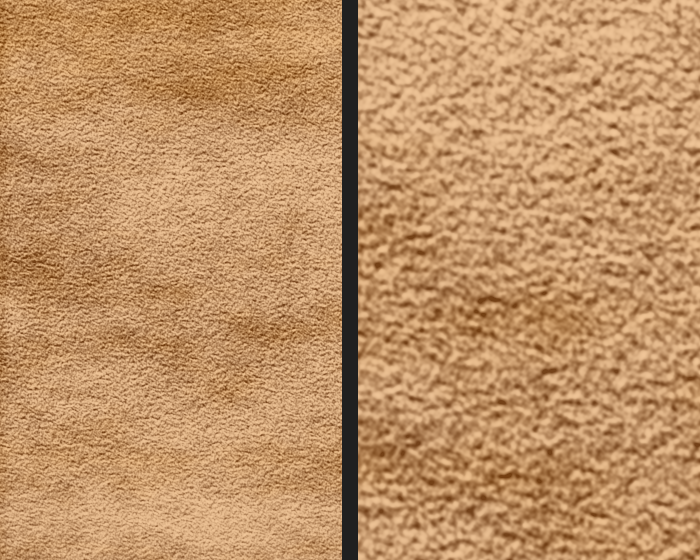
Left, the full canvas; right, a detail of the centre.
Give the GLSL for this texture, as a Shadertoy shader.

```glsl
// Draws a tan plush carpet: fine grainy tufts under broad, uneven brushed shading.

const vec3 CREASE_BROWN = vec3(0.55, 0.36, 0.20);
const vec3 TUFT_CREAM = vec3(0.88, 0.71, 0.535);
const vec3 OCHRE_SHIFT = vec3(0.005, -0.022, -0.075);

// Random unit gradient for a lattice point
vec2 latticeGradient(vec2 cell) {
    uvec2 k = uvec2(ivec2(cell) + 4096);
    uint h = k.x * 1597334677u ^ k.y * 3812015801u;
    h = (h ^ (h >> 15)) * 2246822519u;
    h ^= h >> 13;
    float angle = float(h & 65535u) / 65536.0 * 6.28318;
    return vec2(cos(angle), sin(angle));
}

float gradientNoise(vec2 p) {
    vec2 i = floor(p), f = p - i;
    vec2 u = f * f * f * (f * (f * 6.0 - 15.0) + 10.0);
    vec2 e = vec2(1.0, 0.0);
    float a = dot(latticeGradient(i), f);
    float b = dot(latticeGradient(i + e.xy), f - e.xy);
    float c = dot(latticeGradient(i + e.yx), f - e.yx);
    float d = dot(latticeGradient(i + e.xx), f - e.xx);
    return mix(mix(a, b, u.x), mix(c, d, u.x), u.y);
}

float fbm(vec2 p, int octaves) {
    float sum = 0.0, amplitude = 1.0;
    for (int i = 0; i < octaves; i++) {
        sum += amplitude * gradientNoise(p);
        p = mat2(1.88, 0.34, -0.34, 1.88) * p + 17.3;
        amplitude *= 0.58;
    }
    return sum;
}

// Soft elliptical patch, 1 at its centre
float patchMask(vec2 uv, vec2 centre, vec2 radius) {
    vec2 d = (uv - centre) / radius;
    return exp(-dot(d, d));
}

// Height of the pile: short rows broken into small curls
float pileHeight(vec2 p) {
    vec2 bend = vec2(gradientNoise(p * 45.0), gradientNoise(p * 45.0 + 61.7));
    vec2 q = p + 0.004 * bend;
    float rows = gradientNoise(q * vec2(78.0, 140.0));
    float curls = gradientNoise(mat2(0.96, 0.28, -0.28, 0.96) * q * vec2(170.0, 215.0) + 9.4);
    return 0.75 * rows + 0.9 * curls;
}

// Pile lit from above, with dark gaps between tufts
float tuftShade(vec2 p, vec2 towardLight) {
    float height = pileHeight(p);
    float relief = height - pileHeight(p + towardLight);
    float gap = smoothstep(0.2, 0.65, -height);
    float fibre = gradientNoise(mat2(0.8, 0.6, -0.6, 0.8) * p * 290.0);
    return 0.36 * relief + 0.24 * height - 0.13 * gap + 0.46 * fibre;
}

// Broad light and dark left by brushing the pile
float brushedShade(vec2 uv, vec2 p) {
    float shade = 0.28 * fbm(p * vec2(3.5, 9.0) + 4.2, 4);
    shade += 0.18 * patchMask(uv, vec2(0.68, 0.66), vec2(0.5, 0.13));
    shade += 0.14 * patchMask(uv, vec2(0.65, 0.27), vec2(0.5, 0.06));
    shade += 0.25 * patchMask(uv, vec2(0.5, 0.09), vec2(0.8, 0.05));
    shade -= 0.24 * patchMask(uv, vec2(0.65, 0.86), vec2(0.35, 0.04));
    shade -= 0.17 * patchMask(uv, vec2(0.2, 0.95), vec2(0.5, 0.06));
    shade -= 0.28 * patchMask(uv, vec2(0.12, 0.52), vec2(0.28, 0.06));
    shade -= 0.22 * patchMask(uv, vec2(0.05, 0.72), vec2(0.15, 0.03));
    shade -= 0.28 * patchMask(uv, vec2(0.78, 0.41), vec2(0.13, 0.03));
    shade -= 0.20 * patchMask(uv, vec2(0.35, 0.38), vec2(0.4, 0.04));
    return shade - 0.16 * (1.0 - smoothstep(0.0, 0.04, uv.x));
}

// Uneven clumps a few tufts wide
float clumpShade(vec2 p) {
    return 0.23 * fbm(p * vec2(20.0, 38.0) + 53.1, 2);
}

// Where the pile shows its warmer, more saturated side
float ochreAmount(vec2 uv, vec2 p, float brushed) {
    float top = 0.6 * smoothstep(0.7, 0.95, uv.y);
    float low = 0.3 * patchMask(uv, vec2(0.5, 0.17), vec2(0.8, 0.06));
    float mottling = 0.4 * fbm(p * vec2(9.0, 18.0) + 31.0, 3);
    return clamp(0.05 + top + low + mottling - 1.1 * brushed, 0.0, 1.0);
}

// Eases bright tones toward a ceiling
float softCeiling(float tone, float knee, float room) {
    float over = max(tone - knee, 0.0);
    return min(tone, knee) + room * over / (room + over);
}

void mainImage(out vec4 fragColor, in vec2 fragCoord) {
    vec2 uv = fragCoord / iResolution.xy;
    vec2 p = fragCoord / iResolution.y;

    float brushed = brushedShade(uv, p);
    float contrast = mix(1.1, 1.42, smoothstep(0.02, 0.3, uv.y));
    contrast *= mix(1.0, 0.92, smoothstep(0.75, 0.95, uv.y));

    float tufts = contrast * tuftShade(p, vec2(-0.0010, 0.0034));
    float tone = 0.67 + brushed + clumpShade(p) + tufts;
    tone = max(softCeiling(tone, 0.88, 0.5), -0.3);

    vec3 color = mix(CREASE_BROWN, TUFT_CREAM, tone);
    color += OCHRE_SHIFT * ochreAmount(uv, p, brushed);
    fragColor = vec4(clamp(color, 0.0, 1.0), 1.0);
}
```
